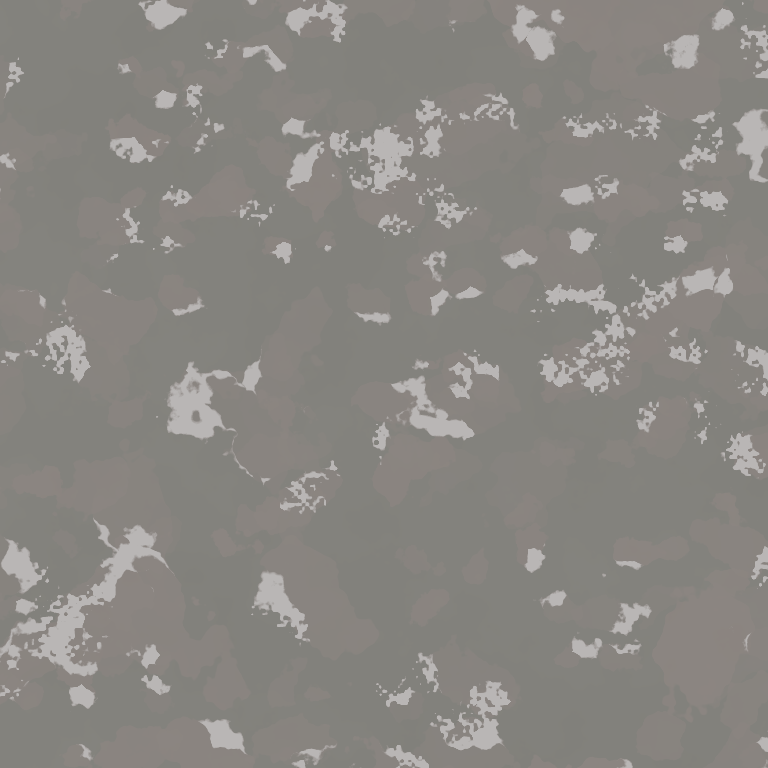
A Shadertoy shader for this texture:

```glsl
// Weathered grey stone: faint warm patches lie over a cool grey ground,
// with pale, crumbling flakes along one side of many patches.
// Three grids of scattered, noise-warped ellipses give patches and flakes.

float hash(vec2 p) {
    vec3 q = fract(vec3(p.xyx) * 0.1031);
    q += dot(q, q.yzx + 33.33);
    return fract((q.x + q.y) * q.z);
}

float noise(vec2 p) {
    vec2 i = floor(p), f = fract(p);
    f = f * f * (3.0 - 2.0 * f);
    return mix(mix(hash(i), hash(i + vec2(1, 0)), f.x),
               mix(hash(i + vec2(0, 1)), hash(i + vec2(1, 1)), f.x), f.y);
}

float fbm(vec2 p) {
    float sum = 0.0, amp = 0.5;
    for (int i = 0; i < 5; i++) {
        sum += amp * noise(p);
        p = mat2(1.6, 1.2, -1.2, 1.6) * p + 7.3;
        amp *= 0.5;
    }
    return sum / 0.97;
}

mat2 rotation(float a) {
    return mat2(cos(a), sin(a), -sin(a), cos(a));
}

void mainImage(out vec4 fragColor, in vec2 fragCoord) {
    vec2 uv = fragCoord / iResolution.y;
    float pixel = 1.0 / iResolution.y;

    // Ground with a slow drift in tone
    vec3 ground = vec3(0.512, 0.508, 0.488);
    vec3 warmPatch = vec3(0.546, 0.521, 0.505);
    vec3 color = ground + 0.016 * (fbm(uv * 5.0 + 40.0) - 0.5);

    // Crumbling of the flakes: ragged outline, and fine grain in places
    float crumbly = smoothstep(0.45, 0.7, noise(uv * 11.0 + 90.0));
    float ragged = 0.024 * (fbm(uv * 55.0) - 0.5)
                 + mix(0.004, 0.034, crumbly) * (noise(uv * 210.0) - 0.5);
    float broken = smoothstep(0.28, 0.58, noise(uv * 17.0 + 20.0));
    float flake = -1.0;

    for (int layer = 0; layer < 3; layer++) {
        float cells = 4.5 * pow(1.85, float(layer));
        vec2 p = uv * cells + 13.7 * float(layer + 1);
        float warp = 0.75 * (fbm(p * 2.2) - 0.5);
        for (int k = 0; k < 9; k++) {
            vec2 id = floor(p) + vec2(k % 3 - 1, k / 3 - 1);
            float seed = hash(id + 3.1), pick = hash(id + 17.9);
            if (pick > 0.85 - 0.2 * float(layer)) continue;

            // Warped ellipse, with its distance in canvas units
            vec2 jitter = vec2(hash(id + 5.7), hash(id + 9.2));
            vec2 q = rotation(1.6 * (seed - 0.5)) * (p - id - 0.2 - 0.6 * jitter);
            vec2 radius = mix(vec2(0.22, 0.16), vec2(0.52, 0.32), hash(id + 29.4));
            float edge = (length(q / radius) - 1.0) * radius.y + warp;
            float dist = edge / cells;
            float cover = 1.0 - smoothstep(-pixel, pixel, dist);
            color = mix(color, warmPatch, cover * mix(0.35, 0.95, jitter.x));

            // Pale flake hugging one side of the rim
            float angle = 6.2832 * hash(id + 41.3);
            float facing = dot(q / (length(q) + 0.001), vec2(cos(angle), sin(angle)));
            float width = mix(0.009, 0.024, jitter.y) * broken
                        * smoothstep(0.25, 0.95, facing) * step(0.2, seed);
            float score = width - abs(dist + 0.6 * width) - 0.0025
                        + ragged * smoothstep(0.0, 0.01, width);
            flake = max(flake, score);
        }
    }

    // Mottling, then flakes with duller margins
    color += 0.007 * (fbm(uv * 24.0 + 60.0) - 0.5);
    vec3 pale = mix(vec3(0.62, 0.60, 0.59), vec3(0.725, 0.715, 0.71),
                    smoothstep(0.0, 0.004, flake));
    color = mix(color, pale, smoothstep(-pixel, pixel, flake));
    fragColor = vec4(color, 1.0);
}
```
